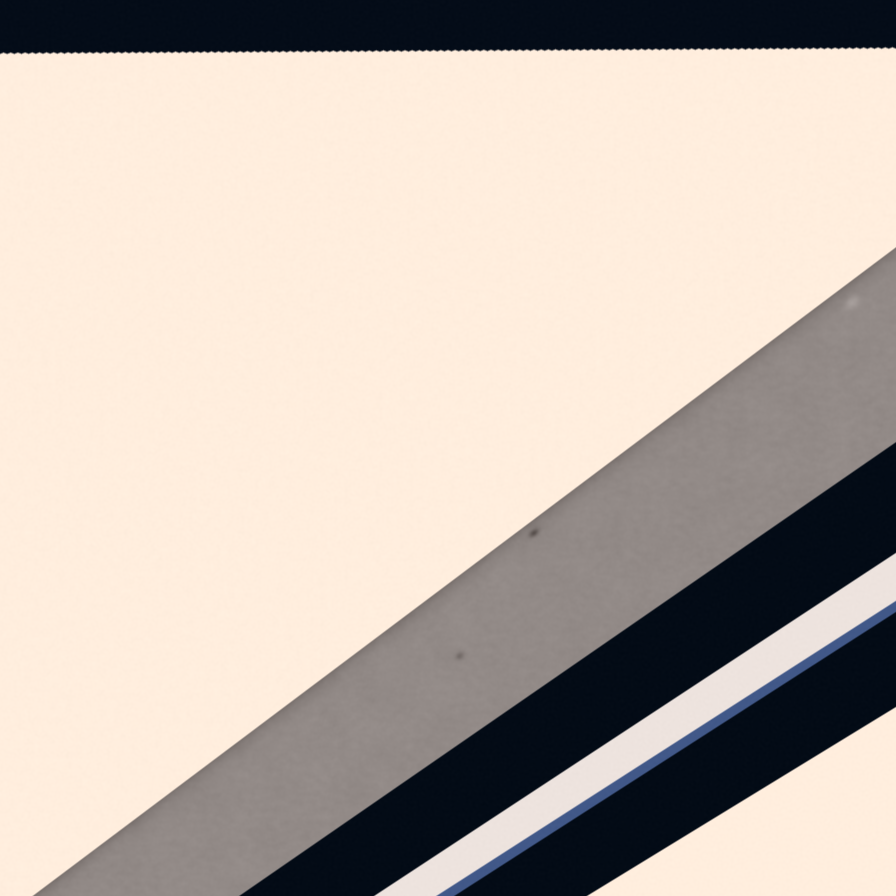
Reproduce this background procedurally as a Shadertoy shader.

```glsl
// Cream paper crossed by a dark top band and a fan of slanted stripes.
// Each stripe starts at a half-plane edge and is painted over the last one;
// gradient noise adds paper grain, and the grey stripe gets shading and flecks.

const vec3 CREAM = vec3(1.0, 0.932, 0.868);
const vec3 NAVY  = vec3(0.012, 0.043, 0.085);
const vec3 GREY  = vec3(0.573, 0.541, 0.529);
const vec3 PEARL = vec3(0.930, 0.890, 0.870);
const vec3 BLUE  = vec3(0.255, 0.345, 0.535);

// Random unit-range gradient for a lattice cell
vec2 hashGradient(vec2 cell) {
    vec2 h = vec2(dot(cell, vec2(127.1, 311.7)), dot(cell, vec2(269.5, 183.3)));
    return 2.0 * fract(sin(h) * 43758.5) - 1.0;
}

float gradientNoise(vec2 p) {
    vec2 i = floor(p), f = fract(p);
    vec2 w = f * f * f * (f * (f * 6.0 - 15.0) + 10.0);
    vec2 e = vec2(0.0, 1.0);
    float low  = mix(dot(hashGradient(i), f),
                     dot(hashGradient(i + e.yx), f - e.yx), w.x);
    float high = mix(dot(hashGradient(i + e.xy), f - e.xy),
                     dot(hashGradient(i + e.yy), f - e.yy), w.x);
    return mix(low, high, w.y);
}

// Signed distance to the line a-b, positive on its right-hand side
float sideOfLine(vec2 p, vec2 a, vec2 b) {
    vec2 d = normalize(b - a);
    return dot(p - a, vec2(d.y, -d.x));
}

// Distance below a slanted edge running from the bottom to the right border
float belowEdge(vec2 p, float bottomX, float rightY) {
    return sideOfLine(p, vec2(bottomX, 0.0), vec2(1.0, rightY));
}

float coverage(float dist, float blur) {
    return smoothstep(-blur, blur, dist);
}

// Soft elliptical fleck, elongated along the stripe direction
float fleck(vec2 p, vec2 center, vec2 radius) {
    vec2 along = normalize(vec2(0.8, 0.6));
    vec2 d = p - center;
    vec2 q = vec2(dot(d, along), dot(d, vec2(-along.y, along.x))) / radius;
    return exp(-dot(q, q));
}

// Grey stripe: darker rim, slow mottling and a few flecks
vec3 greyStripe(vec2 p, float depth) {
    float mottling = 0.018 * gradientNoise(p * 24.0)
                   + 0.020 * gradientNoise(p * vec2(95.0, 130.0));
    float rim = 0.10 * exp(-max(depth, 0.0) / 0.008);
    vec3 color = GREY + mottling - rim;
    color -= 0.20 * fleck(p, vec2(0.596, 0.405), vec2(0.006, 0.0035));
    color -= 0.12 * fleck(p, vec2(0.513, 0.268), vec2(0.005, 0.004));
    color += 0.09 * fleck(p, vec2(0.951, 0.662), vec2(0.009, 0.006));
    return color;
}

void mainImage(out vec4 fragColor, in vec2 fragCoord) {
    vec2 uv = fragCoord / iResolution.xy;
    float blur = max(0.0012, 0.8 / iResolution.y);

    // Paper
    vec3 color = CREAM + 0.008 * gradientNoise(uv * 110.0);

    // Slanted stripes, painted from the upper edge downwards
    float greyDepth = belowEdge(uv, 0.0365, 0.724);
    color = mix(color, greyStripe(uv, greyDepth), coverage(greyDepth, blur));
    color = mix(color, NAVY,  coverage(belowEdge(uv, 0.267, 0.5065), blur));
    color = mix(color, PEARL, coverage(belowEdge(uv, 0.4175, 0.383), blur));
    color = mix(color, BLUE,  coverage(belowEdge(uv, 0.487, 0.3294), blur));
    color = mix(color, NAVY,  coverage(belowEdge(uv, 0.507, 0.317), blur));
    color = mix(color, CREAM, coverage(belowEdge(uv, 0.655, 0.211), blur));

    // Top band with a finely serrated lower edge
    float teeth = 0.003 * (abs(fract(uv.x * 125.0) - 0.5) - 0.25);
    float topDepth = uv.y - mix(0.9405, 0.9465, uv.x) + teeth;
    color = mix(color, NAVY + vec3(0.004, 0.004, 0.008), coverage(topDepth, 1.3 * blur));

    // Fine grain over everything
    color += 0.010 * gradientNoise(uv * 260.0);
    fragColor = vec4(clamp(color, 0.0, 1.0), 1.0);
}
```
